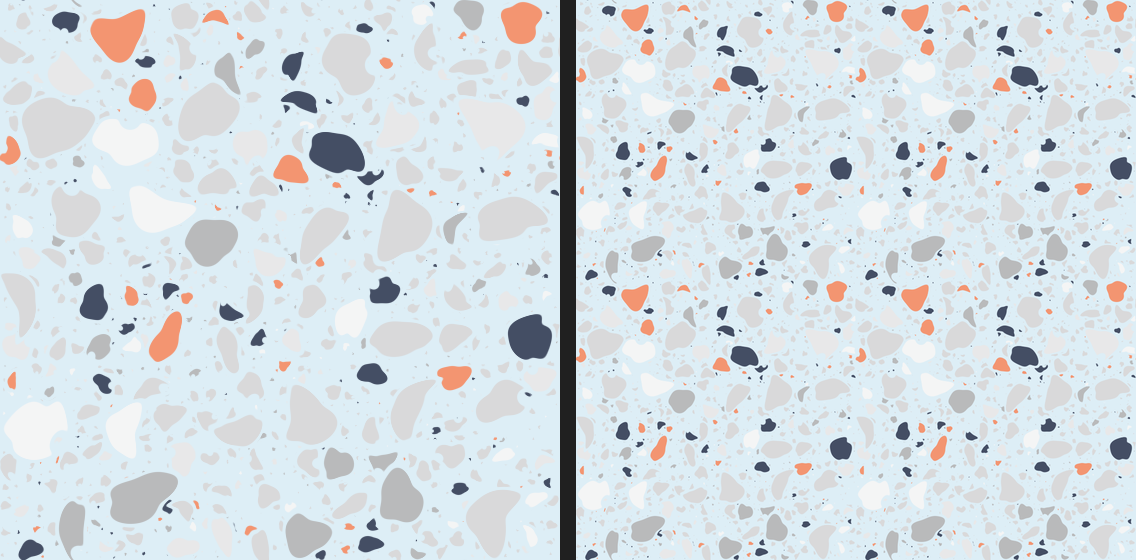
Left, the tile; right, the same tile 2 across and 2 down.
This pattern is drawn by a Shadertoy shader. Its source:

```glsl
const float TAU = 6.28319;

const vec3 PALE_BLUE  = vec3(0.865, 0.932, 0.964);
const vec3 LIGHT_GREY = vec3(0.850, 0.850, 0.855);
const vec3 PALE_GREY  = vec3(0.908, 0.910, 0.914);
const vec3 MID_GREY   = vec3(0.725, 0.730, 0.735);
const vec3 NAVY       = vec3(0.268, 0.305, 0.392);
const vec3 ORANGE     = vec3(0.953, 0.585, 0.445);
const vec3 WHITE      = vec3(0.958, 0.960, 0.962);

// Chip sizes are in cells, gaps in canvas units
struct Layer { float grid; vec2 sizes; float gap; float density; float bias; uint seed; };

const Layer LARGE  = Layer( 6.0, vec2(0.21, 0.37), 0.010, 0.88, 1.0, 3u);
const Layer MEDIUM = Layer(14.0, vec2(0.20, 0.47), 0.009, 1.00, 1.0, 17u);
const Layer SMALL  = Layer(25.0, vec2(0.12, 0.34), 0.007, 0.90, 1.9, 31u);
const Layer SPECKS = Layer(48.0, vec2(0.05, 0.16), 0.004, 0.50, 1.4, 47u);

// Integer hash, three values from 0 to 1
vec3 hash3(vec2 cell, uint seed) {
    uvec3 v = uvec3(uvec2(cell), seed) * 1664525u + 1013904223u;
    v.x += v.y * v.z; v.y += v.z * v.x; v.z += v.x * v.y;
    v ^= v >> 16u;
    v.x += v.y * v.z; v.y += v.z * v.x; v.z += v.x * v.y;
    return vec3(v >> 8u) / 16777216.0;
}

float smoothMax(float a, float b, float k) {
    float h = max(k - abs(a - b), 0.0) / k;
    return max(a, b) + h * h * k * 0.25;
}

vec2 rotate(vec2 p, float angle) {
    float c = cos(angle), s = sin(angle);
    return vec2(c * p.x + s * p.y, c * p.y - s * p.x);
}

// Bent ellipse with a wavy rim and, at times, a bite taken out
float chipDistance(vec2 p, float size, vec3 shape, float phase) {
    float aspect = mix(0.42, 0.92, shape.y);
    vec2 radii = vec2(1.0, aspect);
    p = rotate(p, TAU * shape.x) / size;
    p.y += (shape.z - 0.5) * 0.9 * (p.x * p.x - 0.3);

    vec2 q = p / radii;
    float theta = atan(q.y, q.x);
    float rim = 1.0 + 0.11 * sin(2.0 * theta + TAU * phase)
                    + 0.11 * sin(3.0 * theta + TAU * phase * 5.0)
                    + 0.05 * sin(5.0 * theta + TAU * phase * 9.0);
    float k = length(q);
    float d = (k - rim) * (k + 1e-4) / (length(q / radii) + 1e-4);

    if (fract(phase * 7.0) > 0.68) {
        float side = TAU * fract(phase * 23.0);
        vec2 bite = 0.95 * radii * vec2(cos(side), sin(side));
        d = smoothMax(d, 0.36 - length(p - bite), 0.12);
    }
    return d * size;
}

vec2 chipCentre(vec2 cell, vec2 jitter, float grid) {
    return (cell + 0.5 + 0.6 * (jitter - 0.5)) / grid;
}

// Free radius around a point among the large chips
float freeRoom(vec2 p) {
    vec2 base = floor(p * LARGE.grid - 0.5);
    float room = 1.0;
    for (int i = 0; i < 4; i++) {
        vec2 cell = base + vec2(i & 1, i >> 1);
        vec2 id = mod(cell, LARGE.grid);
        vec3 place = hash3(id, LARGE.seed);
        if (hash3(id, LARGE.seed + 2u).z > LARGE.density) continue;
        float size = mix(LARGE.sizes.x, LARGE.sizes.y, place.z) / LARGE.grid;
        room = min(room, distance(p, chipCentre(cell, place.xy, LARGE.grid)) - 0.85 * size);
    }
    return room;
}

// Wrapping grid of chips kept apart: x is the distance, y the tone
vec2 scatter(vec2 p, Layer layer, bool avoidLarge) {
    vec2 base = floor(p * layer.grid - 0.5);
    float nearest = 1.0, second = 1.0, tone = 0.0;
    for (int i = 0; i < 4; i++) {
        vec2 cell = base + vec2(i & 1, i >> 1);
        vec2 id = mod(cell, layer.grid);
        vec3 place = hash3(id, layer.seed);
        vec3 shape = hash3(id, layer.seed + 1u);
        vec3 look = hash3(id, layer.seed + 2u);
        vec2 centre = chipCentre(cell, place.xy, layer.grid);
        float size = mix(layer.sizes.x, layer.sizes.y, place.z) / layer.grid;
        if (avoidLarge) size = min(size, freeRoom(centre) - layer.gap);
        if (look.z > layer.density || size < 0.04 / layer.grid) continue;
        float d = chipDistance(p - centre, size, shape, look.x);
        second = min(second, max(d, nearest));
        if (d < nearest) { nearest = d; tone = pow(look.y, layer.bias); }
    }
    return vec2(smoothMax(nearest, 0.5 * (layer.gap + nearest - second), 0.003), tone);
}

vec3 chipColour(float tone) {
    vec3 colour = mix(LIGHT_GREY, PALE_GREY, step(0.52, tone));
    colour = mix(colour, MID_GREY, step(0.64, tone));
    colour = mix(colour, NAVY, step(0.75, tone));
    colour = mix(colour, ORANGE, step(0.865, tone));
    return mix(colour, WHITE, step(0.925, tone));
}

// Paints a layer clear of the chips laid before it
void lay(inout vec3 colour, inout float taken, vec2 p, Layer layer, bool avoidLarge, float pixel) {
    vec2 chip = scatter(p, layer, avoidLarge);
    float d = smoothMax(chip.x, layer.gap - taken, 0.004);
    float cover = 1.0 - smoothstep(-0.75 * pixel, 0.75 * pixel, d);
    colour = mix(colour, chipColour(chip.y), cover);
    taken = min(taken, d);
}

void mainImage(out vec4 fragColor, in vec2 fragCoord) {
    float pixel = 1.0 / iResolution.y;
    vec2 p = fragCoord * pixel;
    vec3 colour = PALE_BLUE;
    float taken = 1.0;
    lay(colour, taken, p, LARGE, false, pixel);
    lay(colour, taken, p, MEDIUM, true, pixel);
    lay(colour, taken, p, SMALL, false, pixel);
    lay(colour, taken, p, SPECKS, false, pixel);
    fragColor = vec4(colour, 1.0);
}
```
